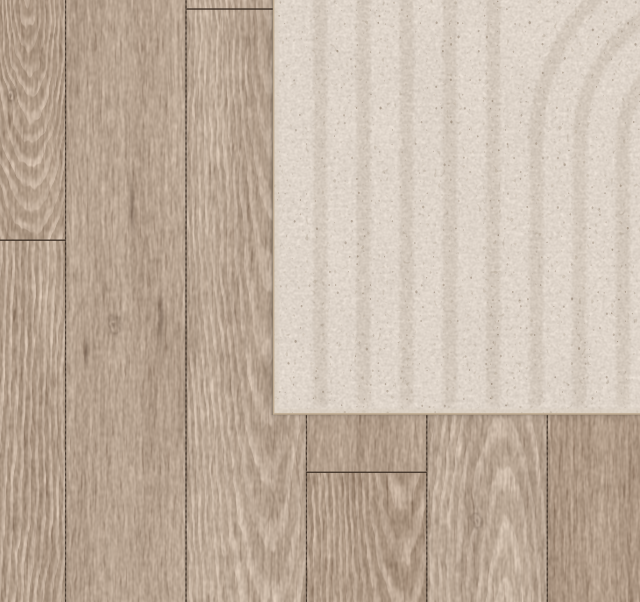
This texture is drawn by a Shadertoy shader. Its source:

```glsl
vec2 hash2(vec2 p) {
    vec3 q = fract(vec3(p.xyx) * vec3(.1031, .1030, .0973));
    q += dot(q, q.yzx + 33.33);
    return fract((q.xx + q.yz) * q.zy);
}

float corner(vec2 cell, vec2 offset) {
    return dot(hash2(cell) * 2. - 1., offset);
}

// Gradient noise, roughly -0.7 to 0.7
float noise(vec2 p) {
    vec2 i = floor(p), f = fract(p), u = f * f * (3. - 2. * f);
    vec2 e = vec2(1, 0);
    return mix(mix(corner(i, f), corner(i + e, f - e), u.x),
               mix(corner(i + e.yx, f - e.yx), corner(i + 1., f - 1.), u.x), u.y);
}

float line(float d, float halfWidth, float px) {
    return 1. - smoothstep(halfWidth - px * .5, halfWidth + px * .6, abs(d));
}

vec3 wood(vec2 p, float px) {
    float column = floor((p.x - .109) / .2) + 1.;
    int board = int(clamp(column, 0., 5.));
    float joint = board == 0 ? .601 : board == 2 ? .985 : board == 3 ? .2155 : -1.;
    if (board == 0 && p.y < joint) board = 6;
    if (board == 3 && p.y < joint) board = 7;

    // Ring centre x, y, vertical squash, rings per unit
    vec4 rings[8] = vec4[8](
        vec4(.048, 1.03, .20, 130.), vec4(.195, .45, .04, 90.),
        vec4(.447, 1.16, .085, 108.), vec4(.60, .50, .06, 80.),
        vec4(.835, -.12, .16, 72.), vec4(.99, .50, .05, 85.),
        vec4(-.06, .80, .08, 92.), vec4(.67, .50, .12, 92.));
    // Paleness, ring contrast
    vec2 finish[8] = vec2[8](
        vec2(.34, .75), vec2(.46, .18), vec2(.56, .62), vec2(.40, .18),
        vec2(.64, .60), vec2(.24, .25), vec2(.42, .85), vec2(.30, .75));
    vec4 ring = rings[board];
    vec2 look = finish[board];
    vec2 seed = vec2(float(board) * 17.3, float(board) * 5.7);

    // Knots and cracks: centre x, y, radii
    vec4 knots[6] = vec4[6](
        vec4(.017, .842, .008, .012), vec4(.191, .460, .010, .018),
        vec4(.791, .135, .010, .014), vec4(.219, .655, .004, .038),
        vec4(.268, .475, .004, .032), vec4(.143, .415, .003, .016));
    float bulge = 0., knotDark = 0.;
    for (int i = 0; i < 6; i++) {
        vec2 q = (p - knots[i].xy) / knots[i].zw;
        q.x += 1.2 * noise(p * vec2(40, 28) + float(i) * 7.);
        float r = length(q);
        bulge += exp(-r * r * .18) * knots[i].z;
        float whorl = .5 + .5 * cos(r * 7. + noise(p * 130.) * 3.);
        knotDark += exp(-r * r * .9) * (i < 3 ? .2 + .6 * whorl : .75);
    }

    // Growth rings, warped by slow noise
    vec2 q = p - ring.xy;
    q.x += .018 * noise(p * vec2(9, 4) + seed) + .005 * noise(p * vec2(35, 18) + seed);
    float radius = length(vec2(q.x, q.y * ring.z)) + bulge * .7;
    radius += .0026 * noise(p * vec2(110, 40) + seed);
    float phase = fract(radius * ring.w + .4 * noise(p * vec2(14, 3) + seed));
    float pale = smoothstep(.35, .70, phase) * (1. - smoothstep(.86, 1., phase));
    pale *= .8 + .9 * noise(p * vec2(40, 16) + seed);

    // Long stains, streaks, fibres and short pores
    float stain = noise(p * vec2(17, 2.2) + seed) + .5 * noise(p * vec2(45, 5) + seed);
    float streak = noise(p * vec2(135, 9) + seed);
    float fibre = noise(p * vec2(240, 42) + seed);
    float grit = noise(p * vec2(250, 125) + seed);
    float pore = smoothstep(.14, .45, noise(p * vec2(215, 28) + seed + 40.));

    vec3 col = mix(vec3(.65, .56, .48), vec3(.795, .73, .665), look.x);
    col += vec3(.12, .125, .13) * look.y * (pale - .33) * 1.25;
    col += vec3(.07, .075, .075) * stain + .065 * streak + .11 * fibre + .075 * grit;
    col -= vec3(.06, .065, .065) * pore;
    col -= vec3(.24, .24, .23) * knotDark;

    // Seams between boards
    float across = (fract((p.x - .109) / .2 + .5) - .5) * .2;
    float side = line(across, .0010, px) * (.74 + .2 * sin(p.y * 720.));
    float end = line(p.y - joint, .0011, px) * .9;
    col *= 1. - .07 * exp(-abs(across) * 350.);
    return mix(col, vec3(.24, .19, .15), clamp(max(side, end), 0., 1.));
}

vec3 rug(vec2 p, float px) {
    // Straight grooves give way to concentric arches on the right
    float arch = 1.174 - length(vec2(p.x - 1.174, max(p.y - .765, 0.) * .9));
    float track = arch > .855 ? arch : min(p.x, .855);
    track += .006 * noise(p * 160.);
    float groove = abs(fract((track - .532) / .0718 + .5) - .5) * .0718;
    float sunk = (1. - smoothstep(.007, .016, groove)) * smoothstep(.48, .50, p.x);
    sunk *= smoothstep(.315, .335, p.y);

    // Woven pile with a fine mottle
    vec3 col = mix(vec3(.872, .832, .790), vec3(.828, .784, .736), sunk);
    col += .065 * noise(p * 235.) + .05 * noise(p * 130. + 20.) + .016 * noise(p * 12.);
    col += .022 * noise(p * vec2(40, 200));
    col -= vec3(.07, .075, .085) * smoothstep(.22, .55, noise(p * vec2(150, 125) + 70.));

    // Sparse flecks of uneven size, one jittered candidate per cell
    vec2 g = p * 85., cell = floor(g), h = hash2(cell + 9.);
    float d = length((fract(g) - .2 - .6 * h) * vec2(1., .8));
    float size = .06 + .13 * h.x * h.y;
    float fleck = (1. - smoothstep(size * .4, size + .07, d)) * step(.72, hash2(cell + 57.).x);
    col -= vec3(.17, .185, .20) * fleck * (.2 + .8 * h.y * h.y);

    // Bound rim
    float inset = min(p.x - .453, p.y - .311);
    col = mix(col, vec3(.845, .80, .74), .5 * (1. - smoothstep(.007, .013, inset)));
    return mix(col, vec3(.75, .67, .565), 1. - smoothstep(.0015, .004, inset));
}

void mainImage(out vec4 fragColor, in vec2 fragCoord) {
    float px = 1. / iResolution.y;
    vec2 p = fragCoord * px;
    vec2 edge = p - vec2(.453, .311);
    float inside = min(edge.x, edge.y);
    vec3 col = wood(p, px);

    // Contact shadow, deeper along the left side
    float gap = length(min(edge, 0.));
    float depth = edge.y > 0. ? .32 : .14;
    col *= 1. - .06 * exp(-gap * 170.) - depth * exp(-gap * 600.);
    col = mix(col, rug(p, px), smoothstep(-px * .6, px * .6, inside));
    fragColor = vec4(clamp(col, 0., 1.), 1.);
}
```
